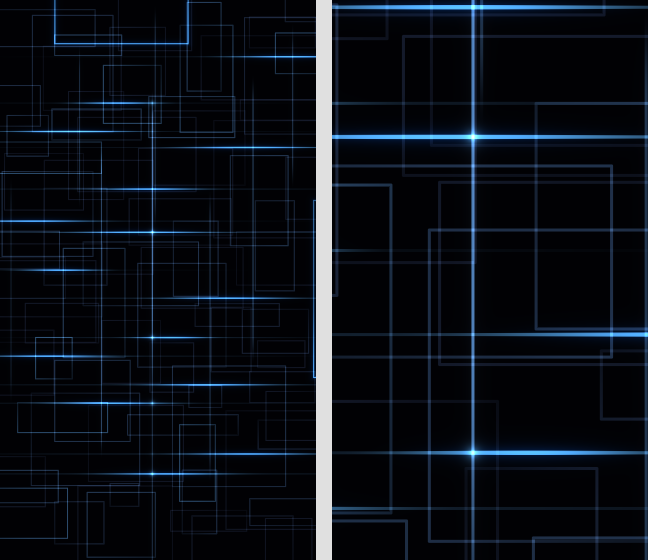
Left: the whole. Right: its middle third, enlarged.
Give the GLSL for this background, as a Shadertoy shader.

```glsl
// Dark circuit-like backdrop: thin overlapping rectangle outlines, long vertical
// beams and tapering, glowing horizontal streaks. Every part is a distance function
// placed by hashed loops; lengths are measured in canvas heights.

const int   FRAME_COUNT  = 76;
const int   STREAK_COUNT = 15;
const int   BEAM_COUNT   = 7;
const float LINE_HALF    = 0.0009;
const float STREAK_HALF  = 0.0013;
const float HALO_SIZE    = 0.0032;
const float MAIN_BEAM_X  = 0.272;
const vec2  MAIN_BEAM_Y  = vec2(-0.1, 0.83);
const vec4  TOP_PANEL    = vec4(0.217, 1.0, 0.119, 0.078);   // centre, half size
const vec4  SIDE_PANEL   = vec4(0.620, 0.484, 0.060, 0.158);

const vec3 BASE_COLOR  = vec3(0.004, 0.005, 0.016);
const vec3 DIM_LINE    = vec3(0.075, 0.095, 0.150);
const vec3 BRIGHT_LINE = vec3(0.170, 0.300, 0.420);
const vec3 BEAM_COLOR  = vec3(0.260, 0.420, 0.600);
const vec3 CORE_COLOR  = vec3(0.340, 0.640, 0.840);
const vec3 HALO_COLOR  = vec3(0.010, 0.130, 0.320);

float hash(float n, float seed) {
    return fract(sin(n * 127.1 + seed * 311.7) * 43758.55);
}

// Antialiased coverage of a stroke at distance d from its centre line.
float stroke(float d, float halfWidth) {
    return clamp((halfWidth - abs(d)) * iResolution.y + 0.5, 0.0, 1.0);
}

float halo(float d) {
    return exp(-abs(d) / HALO_SIZE);
}

float boxDistance(vec2 p, vec2 halfSize) {
    vec2 q = abs(p) - halfSize;
    return length(max(q, 0.0)) + min(max(q.x, q.y), 0.0);
}

// Faint outlines, each fading towards one corner.
vec3 frames(vec2 p, float aspect) {
    vec3 light = vec3(0.0);
    for (int i = 0; i < FRAME_COUNT; i++) {
        float n = float(i) + 1.0;
        vec2 centre = vec2(aspect * fract(n * 0.618 + 0.25 * hash(n, 1.0)),
                           (n - 0.5 + 4.0 * (hash(n, 2.0) - 0.5)) / float(FRAME_COUNT));
        vec2 halfSize = mix(vec2(0.025, 0.018), vec2(0.110, 0.110),
                            vec2(hash(n, 3.0), pow(hash(n, 4.0), 1.3)));
        vec2 q = p - centre;
        vec2 lean = vec2(hash(n, 5.0), hash(n, 6.0)) - 0.5;
        float fade = clamp(0.9 + 0.7 * dot(q / halfSize, lean), 0.4, 1.0);
        float power = pow(hash(n, 7.0), 3.0);
        vec3 tint = mix(DIM_LINE * (0.85 + power), BRIGHT_LINE, power);
        light += tint * fade * stroke(boxDistance(q, halfSize), LINE_HALF);
    }
    return light;
}

// Vertical line between span.x and span.y with soft ends.
float beam(vec2 p, float x, vec2 span) {
    float ends = smoothstep(span.x - 0.03, span.x + 0.03, p.y)
               * smoothstep(span.y + 0.01, span.y - 0.05, p.y);
    return ends * (stroke(p.x - x, LINE_HALF) + 0.07 * halo(p.x - x));
}

vec3 beams(vec2 p, float aspect) {
    float glow = 0.40 + 0.70 * smoothstep(0.28, 0.45, p.y);
    vec3 light = BEAM_COLOR * glow * beam(p, MAIN_BEAM_X, MAIN_BEAM_Y);
    for (int i = 0; i < BEAM_COUNT; i++) {
        float n = float(i) + 1.0;
        float x = aspect * (n - 0.5 + 0.7 * (hash(n, 11.0) - 0.5)) / float(BEAM_COUNT);
        float middle = mix(0.15, 0.85, hash(n, 12.0));
        float reach = mix(0.10, 0.28, hash(n, 13.0));
        float power = mix(0.20, 0.65, hash(n, 14.0));
        light += BEAM_COLOR * power * beam(p, x, middle + vec2(-reach, reach));
    }
    return light;
}

// Tapering horizontal streaks with dim trails and a few sparks on the main beam.
vec3 streaks(vec2 p, float aspect) {
    vec3 light = vec3(0.0);
    for (int i = 0; i < STREAK_COUNT; i++) {
        float n = float(i) + 1.0;
        float y = 0.13 + 0.78 * (n - 0.5 + 0.8 * (hash(n, 21.0) - 0.5)) / float(STREAK_COUNT);
        float x = aspect * fract(n * 0.382 + 0.3 * hash(n, 22.0));
        float reach = mix(0.11, 0.21, hash(n, 23.0));
        float along = abs(p.x - x) / reach;
        float taper = smoothstep(1.0, 0.0, along);
        float dy = p.y - y;
        float trail = mix(0.1, 0.6, hash(n, 24.0)) * smoothstep(3.0, 0.8, along);
        light += CORE_COLOR * taper * stroke(dy, STREAK_HALF * mix(0.6, 1.0, taper));
        light += HALO_COLOR * taper * taper * halo(dy);
        light += BRIGHT_LINE * trail * (1.0 - taper) * stroke(dy, LINE_HALF);

        float spark = smoothstep(1.0, 0.2, abs(MAIN_BEAM_X - x) / reach)
                    * step(y, MAIN_BEAM_Y.y) * step(0.4, hash(n, 25.0));
        light += CORE_COLOR * spark * exp(-length(vec2(p.x - MAIN_BEAM_X, dy)) / 0.0025);
    }
    return light;
}

// Strong outline, brightest near its lower edge.
vec3 panel(vec2 p, vec4 box, float power) {
    float d = boxDistance(p - box.xy, box.zw);
    float fade = mix(1.0, 0.6, smoothstep(0.0, 0.15, p.y - box.y + box.w));
    return power * fade * (CORE_COLOR * stroke(d, LINE_HALF * 1.2) + HALO_COLOR * halo(d));
}

void mainImage(out vec4 fragColor, in vec2 fragCoord) {
    vec2 p = fragCoord / iResolution.y;
    float aspect = iResolution.x / iResolution.y;
    vec3 color = BASE_COLOR + frames(p, aspect) + beams(p, aspect) + streaks(p, aspect);
    color += panel(p, TOP_PANEL, 0.8) + panel(p, SIDE_PANEL, 0.8);
    fragColor = vec4(min(color, 1.0), 1.0);
}
```
